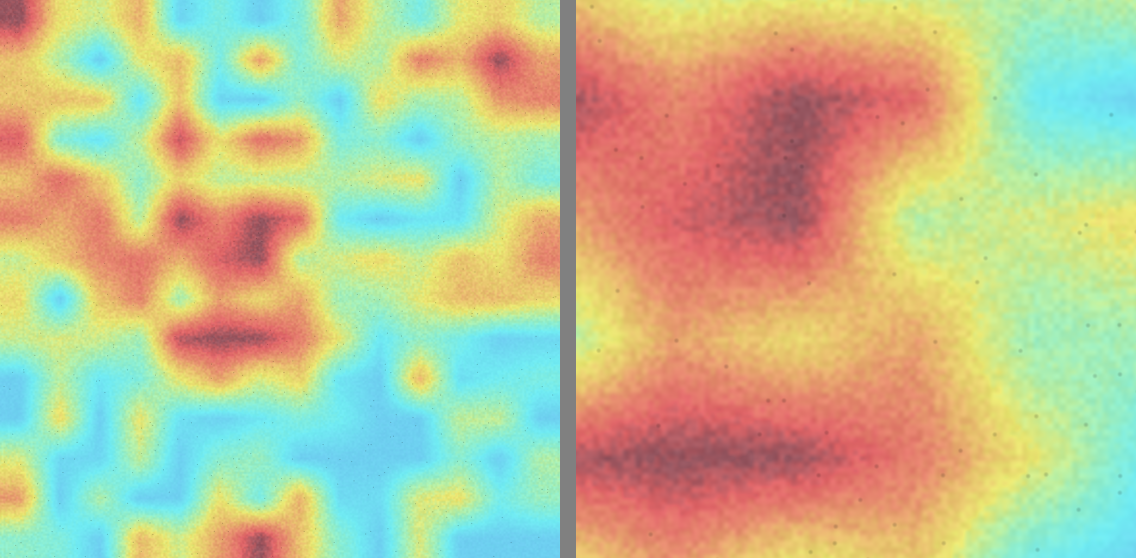
Left, the full canvas; right, a detail of the centre.
A WebGL 1 fragment shader for this texture:

```glsl
precision highp float;

uniform vec2 u_resolution;

#define GRID 14.0          // heat nodes across the canvas
#define REGION 3.2         // nodes per broad warm or cool region
#define MEAN_HEAT 4.35     // average position on the colour ramp
#define REGION_GAIN 8.0
#define NODE_GAIN 7.4
#define GRAIN_CELLS 270.0
#define GRAIN_HEAT 0.5
#define GRAIN_LIGHT 0.06
#define SPECK_CELLS 200.0
#define SPECK_SHARE 0.016
#define SEED 17.0

float hash(vec2 p) {
  vec3 q = fract(vec3(p.xyx) * 0.1031 + SEED * 0.0137);
  q += dot(q, q.yzx + 33.33);
  return fract((q.x + q.y) * q.z);
}

float valueNoise(vec2 p) {
  vec2 cell = floor(p);
  vec2 f = fract(p);
  f = f * f * (3.0 - 2.0 * f);
  float low = mix(hash(cell), hash(cell + vec2(1.0, 0.0)), f.x);
  float high = mix(hash(cell + vec2(0.0, 1.0)), hash(cell + vec2(1.0, 1.0)), f.x);
  return mix(low, high, f.y);
}

// Heat of one node: broad region plus its own deviation
float nodeHeat(vec2 node) {
  node = clamp(node, 0.0, GRID - 1.0);
  float region = valueNoise(node / REGION + 41.3) - 0.5;
  float own = hash(node + 7.0) - 0.5;
  return clamp(MEAN_HEAT + REGION_GAIN * region + NODE_GAIN * own, 0.1, 8.0);
}

// Bilinear blend keeps the diamond peaks and straight ridges
float heatField(vec2 uv) {
  vec2 p = uv * GRID - 0.5;
  vec2 node = floor(p);
  vec2 f = fract(p);
  f = mix(f, f * f * (3.0 - 2.0 * f), 0.25);
  float low = mix(nodeHeat(node), nodeHeat(node + vec2(1.0, 0.0)), f.x);
  float high = mix(nodeHeat(node + vec2(0.0, 1.0)), nodeHeat(node + vec2(1.0, 1.0)), f.x);
  return mix(low, high, f.y);
}

vec3 blendStep(vec3 base, vec3 next, float t) {
  return mix(base, next, clamp(t, 0.0, 1.0));
}

// Pale rainbow ramp, one colour per unit of heat
vec3 heatColor(float heat) {
  vec3 blue = vec3(0.43, 0.80, 0.94);
  vec3 cyan = vec3(0.44, 0.92, 0.95);
  vec3 aqua = vec3(0.56, 0.93, 0.80);
  vec3 green = vec3(0.72, 0.93, 0.63);
  vec3 yellow = vec3(0.91, 0.90, 0.44);
  vec3 orange = vec3(0.91, 0.75, 0.43);
  vec3 coral = vec3(0.90, 0.55, 0.43);
  vec3 red = vec3(0.88, 0.40, 0.41);
  vec3 maroon = vec3(0.58, 0.33, 0.37);
  vec3 c = blendStep(blue, cyan, heat);
  c = blendStep(c, aqua, heat - 1.0);
  c = blendStep(c, green, heat - 2.0);
  c = blendStep(c, yellow, heat - 3.0);
  c = blendStep(c, orange, heat - 4.0);
  c = blendStep(c, coral, heat - 5.0);
  c = blendStep(c, red, heat - 6.0);
  return blendStep(c, maroon, heat - 7.0);
}

// Sparse soft dark dots, shifted off their cell centres
float specks(vec2 uv) {
  vec2 p = uv * SPECK_CELLS;
  vec2 cell = floor(p);
  float present = step(1.0 - SPECK_SHARE, hash(cell + 311.0));
  vec2 shift = 0.3 * (vec2(hash(cell + 97.0), hash(cell + 151.0)) - 0.5);
  float dist = length(fract(p) - 0.5 - shift);
  return present * (1.0 - smoothstep(0.05, 0.4, dist));
}

void main() {
  vec2 uv = gl_FragCoord.xy / u_resolution;
  float heat = heatField(uv);

  // Grain is quieter in the cool areas
  float warmth = smoothstep(0.5, 3.0, heat);
  float grainAmount = mix(0.4, 1.0, warmth);
  float hueGrain = valueNoise(uv * GRAIN_CELLS) - 0.5;
  float lightGrain = valueNoise(uv * GRAIN_CELLS + 503.7) - 0.5;

  vec3 color = heatColor(heat + GRAIN_HEAT * grainAmount * hueGrain);
  color += GRAIN_LIGHT * grainAmount * lightGrain;
  color *= 1.0 - 0.16 * specks(uv);
  gl_FragColor = vec4(clamp(color, 0.0, 1.0), 1.0);
}
```
